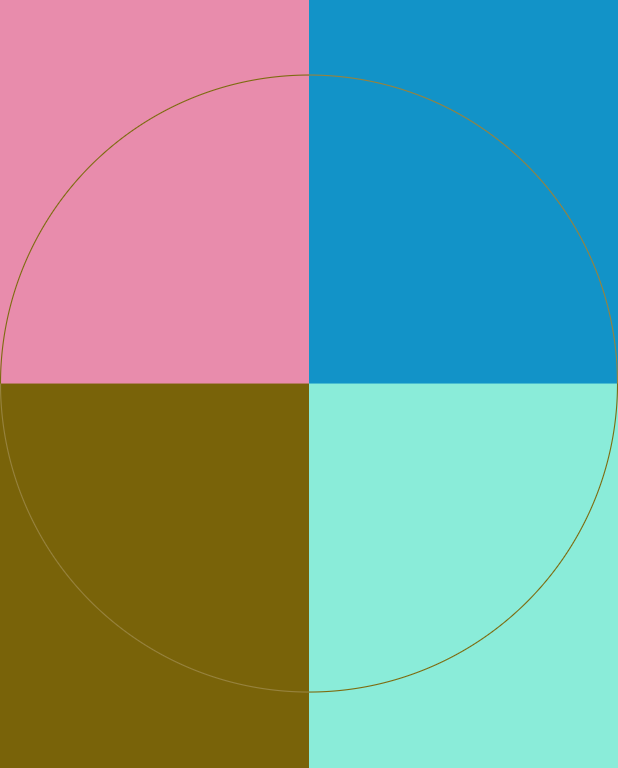
Write a WebGL 2 fragment shader that draws this background.

```glsl
#version 300 es
precision highp float;
// Four flat colour quadrants meeting near the canvas centre, crossed by one
// hairline circle that nearly touches the sides. Edges and ring are distance
// functions, smoothed over one pixel; lengths are in canvas widths.

#define SPLIT vec2(0.5, 0.5006)
#define RING_RADIUS 0.4992
#define RING_WIDTH 0.0018
#define PINK vec3(0.910, 0.550, 0.675)
#define BLUE vec3(0.070, 0.577, 0.785)
#define OLIVE vec3(0.475, 0.390, 0.037)
#define MINT vec3(0.542, 0.925, 0.850)
#define RING_DARK vec3(0.490, 0.420, 0.060)
#define RING_LIGHT vec3(0.590, 0.510, 0.240)

uniform vec2 u_resolution;
out vec4 outColor;

// Pixel coverage of the region where the signed distance is positive.
float coverage(float dist, float pixel) {
    return clamp(dist / pixel + 0.5, 0.0, 1.0);
}

// Blends four corner colours by the right and upper side coverage.
vec3 quadrants(vec3 lowLeft, vec3 lowRight, vec3 upLeft, vec3 upRight, vec2 side) {
    return mix(mix(lowLeft, lowRight, side.x), mix(upLeft, upRight, side.x), side.y);
}

void main() {
    float pixel = 1.0 / u_resolution.x;
    vec2 p = (gl_FragCoord.xy - SPLIT * u_resolution) * pixel;
    vec2 side = vec2(coverage(p.x, pixel), coverage(p.y, pixel));

    // Flat quadrants
    vec3 color = quadrants(OLIVE, MINT, PINK, BLUE, side);

    // Hairline ring, lighter over the two deeper quadrants
    vec3 ringColor = quadrants(RING_LIGHT, RING_DARK, RING_DARK, RING_LIGHT, side);
    float ringDist = 0.5 * RING_WIDTH - abs(length(p) - RING_RADIUS);
    color = mix(color, ringColor, coverage(ringDist, pixel));

    outColor = vec4(color, 1.0);
}
```
